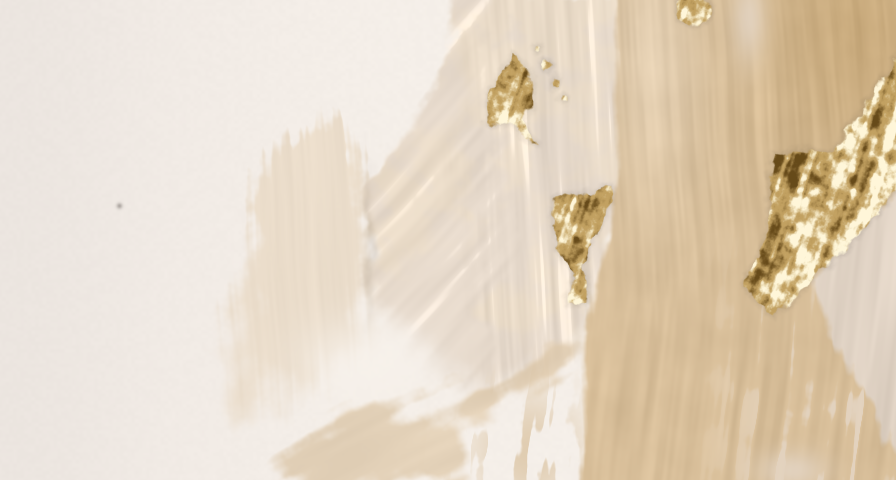
Reproduce this background procedurally as a Shadertoy shader.

```glsl
// Draws pale beige brush strokes on white paper, scattered with gold leaf flakes.

const vec3 PAPER = vec3(0.94, 0.915, 0.893);
const vec3 WHITE = vec3(0.97, 0.948, 0.922);
const vec3 CREAM = vec3(0.915, 0.855, 0.775);
const vec3 PEARL = vec3(0.895, 0.842, 0.785);
const vec3 TAN = vec3(0.845, 0.745, 0.6);
const vec3 OCHRE = vec3(0.77, 0.645, 0.455);

float hash(vec2 p) {
    return fract(sin(dot(p, vec2(127.1, 311.7))) * 43758.5);
}

float noise(vec2 p) {
    vec2 i = floor(p), f = fract(p);
    f = f * f * (3.0 - 2.0 * f);
    return mix(mix(hash(i), hash(i + vec2(1, 0)), f.x),
               mix(hash(i + vec2(0, 1)), hash(i + vec2(1, 1)), f.x), f.y);
}

float fbm(vec2 p) {
    float sum = 0.0, amp = 0.53;
    for (int i = 0; i < 4; i++) {
        sum += amp * noise(p);
        p = mat2(1.6, 1.2, -1.2, 1.6) * p + 7.3;
        amp *= 0.5;
    }
    return sum;
}

// Long grain, centred on zero, tilted from the vertical
float bristles(vec2 p, float tilt, float density) {
    float c = cos(tilt), s = sin(tilt);
    vec2 q = vec2(c * p.x - s * p.y, s * p.x + c * p.y);
    q.x += 0.012 * noise(q * 5.0);
    return 0.6 * noise(q * vec2(density, 3)) + 0.4 * noise(q * vec2(density * 2.1, 6) + 9.0) - 0.5;
}

// Signed distance to an eight-cornered outline, negative inside
float outline(vec2 p, vec2 v[8]) {
    float d = 9.0, side = 1.0;
    for (int i = 0, j = 7; i < 8; j = i, i++) {
        vec2 e = v[j] - v[i], w = p - v[i];
        vec2 b = w - e * clamp(dot(w, e) / dot(e, e), 0.0, 1.0);
        d = min(d, dot(b, b));
        bvec3 c = bvec3(p.y >= v[i].y, p.y < v[j].y, e.x * w.y > e.y * w.x);
        if (all(c) || all(not(c))) side = -side;
    }
    return side * sqrt(d);
}

float cover(float d, float blur) {
    return 1.0 - smoothstep(-blur, blur, d);
}

float blob(vec2 p, vec2 center, vec2 radius) {
    vec2 q = (p - center) / radius;
    return exp(-dot(q, q));
}

// Crumpled metal: dark creases, warm body, bright glints
vec3 goldLeaf(vec2 p, float shine) {
    float light = 0.55 * fbm(p * 40.0) + 0.45 * bristles(p, 0.35, 65.0) + 0.23 + shine;
    vec3 col = mix(vec3(0.4, 0.29, 0.1), vec3(0.76, 0.63, 0.38), smoothstep(0.3, 0.5, light));
    return mix(col, vec3(1, 0.965, 0.85), smoothstep(0.5, 0.66, light));
}

void mainImage(out vec4 fragColor, in vec2 fragCoord) {
    vec2 p = fragCoord / iResolution.y;
    float rough = fbm(p * 14.0) - 0.5;
    float upright = bristles(p, -0.06, 70.0);
    float diagonal = bristles(p, 0.72, 38.0);
    float sweep = bristles(p, 0.12, 55.0);
    float streak = bristles(p, 1.1, 30.0);
    float focus = smoothstep(0.2, 0.6, p.y);

    // Paper, dimmer at the far left, with one speck
    vec3 col = mix(PAPER, WHITE, smoothstep(0.1, 0.9, p.x) * 0.65);
    col -= 0.016 * cover(p.x - 0.2, 0.2) + 0.01 * (noise(p * 130.0) - 0.5);
    col -= 0.25 * blob(p, vec2(0.249, 0.571), vec2(0.006));

    // Left stroke, fading downwards
    float left = outline(p, vec2[8](vec2(0.49, 0.16), vec2(0.51, 0.54), vec2(0.58, 0.7), vec2(0.66, 0.78),
        vec2(0.76, 0.66), vec2(0.77, 0.41), vec2(0.73, 0.27), vec2(0.61, 0.2)));
    left += 0.1 * rough + 0.06 * upright;
    col = mix(col, CREAM + 0.05 * upright, 0.85 * cover(left, mix(0.06, 0.015, focus)));

    // Middle stroke, diagonal ridges giving way to upright ones
    float middle = outline(p, vec2[8](vec2(0.75, 0.61), vec2(0.91, 0.79), vec2(0.96, 1.02), vec2(1.3, 1.02),
        vec2(1.3, 0.61), vec2(1.22, 0.29), vec2(1.02, 0.17), vec2(0.77, 0.37)));
    middle += 0.07 * rough + 0.04 * diagonal;
    float ridge = mix(diagonal, upright, smoothstep(0.92, 1.08, p.x + 0.25 * rough));
    vec3 pearl = mix(PEARL, CREAM, smoothstep(-0.1, 0.2, rough + 0.4 * p.y - 0.2));
    pearl += 0.12 * ridge + 0.06 * smoothstep(0.18, 0.32, ridge);
    col = mix(col, pearl, 0.92 * cover(middle, mix(0.05, 0.012, focus)));
    col -= 0.07 * blob(p, vec2(0.765 + 0.05 * rough, 0.48), vec2(0.01, 0.14));

    // Low smear and dry brush marks
    float smear = outline(p, vec2[8](vec2(0.6, 0.04), vec2(0.74, 0.15), vec2(0.9, 0.15), vec2(1.07, 0.2),
        vec2(1.21, 0.3), vec2(1.17, 0.2), vec2(0.97, 0.1), vec2(0.95, -0.03)));
    smear += 0.12 * rough + 0.1 * streak;
    col = mix(col, WHITE, 0.8 * blob(p, vec2(0.76, 0.25), vec2(0.13, 0.08)));
    col = mix(col, mix(TAN, CREAM, 0.45) + 0.08 * streak, 0.8 * cover(smear, 0.03));
    float dry = smoothstep(0.08, 0.2, sweep + 0.8 * rough);
    col = mix(col, TAN, 0.7 * dry * blob(p, vec2(1.1, 0.06), vec2(0.12, 0.13)));

    // Broad tan stroke, darker at the top right, worn at the bottom
    vec3 broad = mix(TAN, OCHRE, 0.75 * blob(p, vec2(1.8, 0.95), vec2(0.22, 0.35)));
    broad = mix(broad, CREAM, 0.45 * blob(p, vec2(1.36, 0.9), vec2(0.12, 0.35)));
    broad += 0.09 * mix(sweep, upright, focus) + 0.04 * rough;
    float worn = smoothstep(0.12, 0.24, sweep + 0.6 * rough) * (1.0 - focus) * smoothstep(1.4, 1.7, p.x);
    worn += blob(p, vec2(1.56, 0.96), vec2(0.035, 0.09)) + blob(p, vec2(1.65, 0.02), vec2(0.07, 0.04));
    broad = mix(broad, PEARL, 0.75 * min(worn, 1.0));
    float edge = 1.212 + 0.074 * smoothstep(0.25, 0.62, p.y) - p.x;
    col = mix(col, broad, cover(edge + 0.025 * rough + 0.012 * upright, 0.008));

    // Pale wedge at the right edge
    vec2 w = p - vec2(1.68, 0.42);
    float wedge = max(dot(w, vec2(-0.72, 0.69)), dot(w, vec2(-0.89, -0.46)));
    col = mix(col, PEARL - 0.02 + 0.09 * sweep, cover(wedge + 0.04 * rough + 0.03 * sweep, 0.008));

    // Gold flakes with ragged rims, loose crumbs and a soft shadow
    vec2 g = p + 0.028 * (vec2(fbm(p * 34.0), fbm(p * 34.0 + 50.0)) - 0.5);
    float flake = outline(g, vec2[8](vec2(1.07, 0.89), vec2(1.1, 0.86), vec2(1.11, 0.79), vec2(1.09, 0.75),
        vec2(1.12, 0.7), vec2(1.07, 0.74), vec2(1.01, 0.74), vec2(1.02, 0.81)));
    flake = min(flake, outline(g, vec2[8](vec2(1.15, 0.59), vec2(1.28, 0.61), vec2(1.26, 0.54), vec2(1.22, 0.48),
        vec2(1.22, 0.37), vec2(1.18, 0.37), vec2(1.2, 0.43), vec2(1.16, 0.48))));
    flake = min(flake, outline(g, vec2[8](vec2(1.89, 0.91), vec2(1.74, 0.69), vec2(1.61, 0.68), vec2(1.6, 0.52),
        vec2(1.55, 0.4), vec2(1.61, 0.34), vec2(1.77, 0.49), vec2(1.89, 0.63))));
    flake = min(flake, length(g - vec2(1.444, 0.98)) - 0.033);
    for (float k = 0.0; k < 4.0; k++)
        flake = min(flake, length(g - vec2(1.12 + 0.018 * k, 0.9 - 0.036 * k)) - 0.004 - 0.008 * hash(vec2(k, 3)));
    float shine = 0.07 * smoothstep(1.55, 1.75, p.x) - 0.12 * blob(p, vec2(1.66, 0.64), vec2(0.06));
    col *= 1.0 - 0.16 * cover(flake, 0.014);
    col = mix(col, goldLeaf(p, shine), cover(flake, 1.2 / iResolution.y));

    fragColor = vec4(clamp(col, 0.0, 1.0), 1);
}
```
